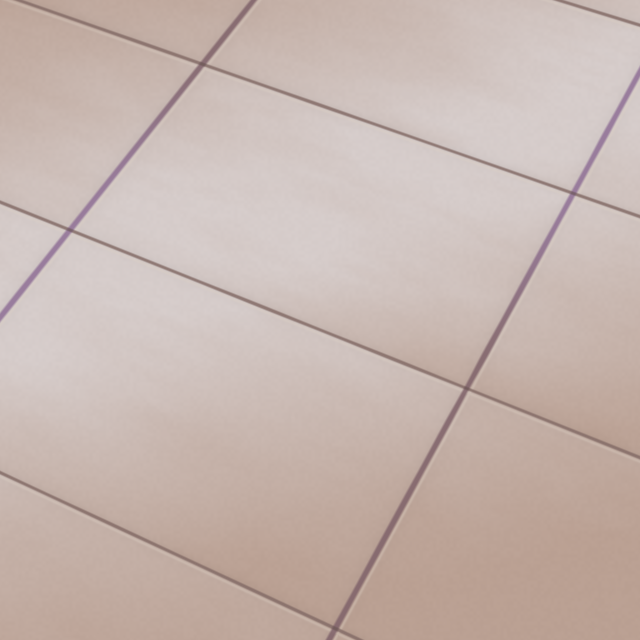
A WebGL 1 fragment shader for this texture:

```glsl
precision highp float;
// Glazed floor tiles seen at a slant: a projective map turns canvas points into
// tile coordinates, thin joints are drawn at whole numbers, and a broad sheen
// with cloudy glaze and a slight change per tile colours the surface.
uniform vec2 u_resolution;

// Projective frame: one tile across, one tile towards the viewer, a tile corner.
const vec3 ACROSS = vec3(0.5083, -0.2573, -0.0794);
const vec3 NEARER = vec3(-0.2165, -0.3145, -0.0865);
const vec3 CORNER = vec3(0.3164, 0.8997, 1.0);

const vec3 CLAY = vec3(0.730, 0.628, 0.575);
const vec3 PALE = vec3(0.838, 0.800, 0.793);
const vec3 RIM = vec3(0.880, 0.830, 0.780);
const vec3 BROWN_JOINT = vec3(0.520, 0.425, 0.405);
const vec3 MAUVE_JOINT = vec3(0.500, 0.385, 0.415);
const vec3 VIOLET_JOINT = vec3(0.565, 0.440, 0.590);

const vec2 JOINT_HALF = vec2(0.0042, 0.0024); // half widths on the canvas
const vec2 JOINT_SOFT = vec2(0.0024, 0.0018);
const float SHEEN_HEIGHT = 0.557;
const float SHEEN_SLOPE = 0.273;
const float SHEEN_ABOVE = 0.31;
const float SHEEN_BELOW = 0.37;
const float TILE_CUPPING = 0.24;
const float TILE_VARIATION = 0.10;
const float CLOUD_AMOUNT = 0.34;
const float GRAIN_AMOUNT = 0.012;

float hash(vec2 p) {
  vec3 q = fract(vec3(p.xyx) * 0.1031);
  q += dot(q, q.yzx + 33.33);
  return fract((q.x + q.y) * q.z);
}

float noise(vec2 p) {
  vec2 i = floor(p);
  vec2 f = fract(p);
  f = f * f * (3.0 - 2.0 * f);
  return mix(mix(hash(i), hash(i + vec2(1.0, 0.0)), f.x),
             mix(hash(i + vec2(0.0, 1.0)), hash(i + vec2(1.0, 1.0)), f.x), f.y);
}

float clouds(vec2 p) {
  float sum = 0.0;
  float weight = 0.5;
  for (int i = 0; i < 4; i++) {
    sum += weight * noise(p);
    p = p * 2.03 + 7.3;
    weight *= 0.5;
  }
  return sum / 0.9375;
}

// Broad diagonal reflection, 1 on its axis and 0 far from it.
float sheen(vec2 p) {
  float s = p.y - SHEEN_HEIGHT - SHEEN_SLOPE * p.x;
  s /= s > 0.0 ? SHEEN_ABOVE : SHEEN_BELOW;
  return exp(-s * s);
}

void main() {
  vec2 p = gl_FragCoord.xy / u_resolution;
  float pixel = 1.0 / min(u_resolution.x, u_resolution.y);

  // Canvas to tile coordinates, with gradients to measure joints on the canvas.
  vec3 h = vec3(p, 1.0);
  vec3 rowU = cross(NEARER, CORNER);
  vec3 rowV = cross(CORNER, ACROSS);
  vec3 rowW = cross(ACROSS, NEARER);
  float w = dot(rowW, h);
  vec2 t = vec2(dot(rowU, h), dot(rowV, h)) / w;
  vec2 steep = vec2(length(rowU.xy - t.x * rowW.xy),
                    length(rowV.xy - t.y * rowW.xy)) / abs(w);
  vec2 signedDist = (fract(t + 0.5) - 0.5) / steep;
  vec2 dist = abs(signedDist);

  // Glaze: sheen, cupped tiles, clouds that break at each tile, fine grain.
  vec2 tile = floor(t);
  vec2 local = fract(t);
  float shine = sheen(p);
  float glow = shine + TILE_CUPPING * (0.45 - local.y) * (0.4 + 0.6 * local.x);
  glow += TILE_VARIATION * (hash(tile + 17.0) - 0.5);
  glow += CLOUD_AMOUNT * (clouds(t * vec2(2.2, 2.8) + tile * 5.7 + 40.0) - 0.5);
  glow += 0.08 * (noise(t * vec2(9.0, 23.0) + 90.0) - 0.5) * shine;
  vec3 color = mix(CLAY, PALE, clamp(glow, 0.0, 1.0));
  color += GRAIN_AMOUNT * (noise(p * 190.0) - 0.5);

  // Soft shade beside the joints and a pale rim on their right and near sides.
  vec2 shade = exp(-dist / vec2(0.009, 0.007));
  color *= 1.0 - 0.055 * max(shade.x, shade.y);
  vec2 rimOffset = (signedDist - JOINT_HALF - 0.0035) / 0.0024;
  vec2 rim = exp(-rimOffset * rimOffset);
  color = mix(color, RIM, 0.34 * max(rim.x, rim.y));

  // Joints: brown ones across, mauve ones in depth turning violet in the sheen.
  vec2 halfWidth = JOINT_HALF * (0.88 + 0.24 * noise(t * 6.0 + 60.0));
  vec2 soft = max(JOINT_SOFT, vec2(pixel));
  vec2 joint = 1.0 - smoothstep(halfWidth - soft, halfWidth + soft, dist);
  vec3 depthColor = mix(MAUVE_JOINT, VIOLET_JOINT, smoothstep(0.45, 0.95, shine));
  color = mix(color, BROWN_JOINT, 0.85 * joint.y);
  color = mix(color, depthColor, 0.85 * joint.x);
  color = mix(color, BROWN_JOINT * 0.8, 0.6 * joint.x * joint.y);

  gl_FragColor = vec4(color, 1.0);
}
```
